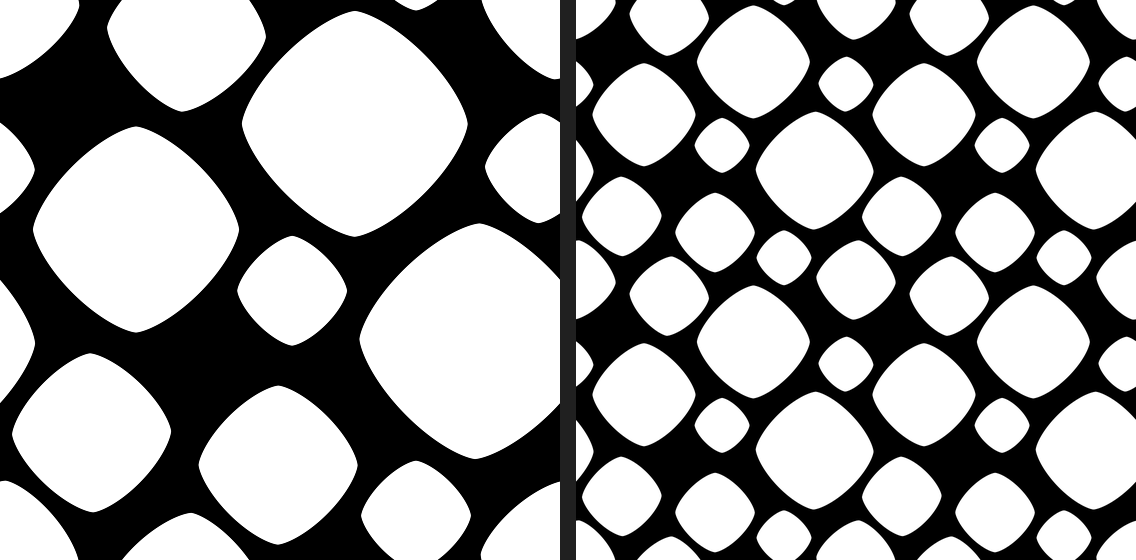
Left: one tile. Right: repeated 2 by 2.
Reproduce this pattern procedurally as a Shadertoy shader.

```glsl
const int SHAPE_COUNT = 10;
const float RING_LENGTH = 4.0;   // length of one closed diagonal walk across the tile
const float ROUNDNESS = 1.43;    // superellipse exponent: 1 = diamond, 2 = circle
const float SIDE_REACH = 1.232;  // flat side position along a diagonal, per unit radius
const float MAX_TILT = 0.1;
const vec3 INK = vec3(0.0);
const vec3 PAPER = vec3(1.0);

float hash(float n) {
    return fract(sin(n * 12.99 + 4.1) * 437.58);
}

// Large shapes on even slots, small ones on odd slots, a medium cluster between
float shapeRadius(int index) {
    if (index < 5 && index != 2) return 0.142;
    return index % 2 == 0 ? 0.184 + 0.0044 * float(index - 2) : 0.098;
}

float sideReach(int index) {
    return SIDE_REACH * shapeRadius(index % SHAPE_COUNT);
}

// Gap that lets all shapes close the ring exactly
float ringGap() {
    float filled = 0.0;
    for (int i = 0; i < SHAPE_COUNT; i++) filled += 2.0 * sideReach(i);
    return (RING_LENGTH - filled) / float(SHAPE_COUNT);
}

// Distance walked along a diagonal, visiting every stride-th shape
float ringPosition(int slot, int stride, float gap) {
    float walked = 0.0;
    for (int k = 0; k < slot; k++) {
        walked += sideReach(k * stride) + sideReach((k + 1) * stride) + gap;
    }
    return walked;
}

// Two diagonal rings give each centre; 7 is the inverse of stride 3 modulo 10
vec2 shapeCentre(int index, float gap) {
    float u = ringPosition(index, 1, gap);
    float v = ringPosition((index * 7) % SHAPE_COUNT, 3, gap) + float(index);
    return 0.5 * vec2(u + v, u - v);
}

vec2 rotate(vec2 p, float angle) {
    float c = cos(angle), s = sin(angle);
    return vec2(c * p.x - s * p.y, s * p.x + c * p.y);
}

float softDiamond(vec2 p, float radius) {
    vec2 q = pow(abs(p) / radius, vec2(ROUNDNESS));
    return radius * (pow(q.x + q.y, 1.0 / ROUNDNESS) - 1.0);
}

void mainImage(out vec4 fragColor, in vec2 fragCoord) {
    vec2 uv = fragCoord / iResolution.xy;
    float gap = ringGap();

    // Nearest shape on the wrapped tile
    float dist = 1.0;
    for (int i = 0; i < SHAPE_COUNT; i++) {
        vec2 offset = fract(uv - shapeCentre(i, gap) + 0.5) - 0.5;
        float lean = 2.0 * hash(float(i)) - 1.0;
        float tilt = MAX_TILT * lean * abs(lean);
        dist = min(dist, softDiamond(rotate(offset, tilt), shapeRadius(i)));
    }

    // Crisp edge about one pixel wide
    float edge = 0.6 / iResolution.y;
    float coverage = 1.0 - smoothstep(-edge, edge, dist);
    fragColor = vec4(mix(INK, PAPER, coverage), 1.0);
}
```
